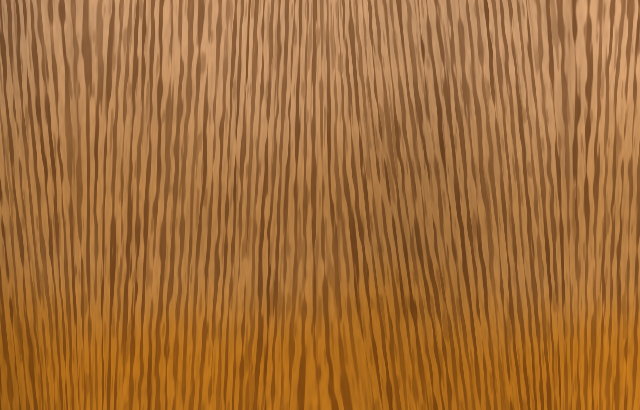
Give the GLSL for this texture, as a Shadertoy shader.

```glsl
// Oak veneer: near-vertical ragged grain in leaning strips, pale tan above and amber below.

const vec3 PALE_TAN = vec3(0.775, 0.590, 0.425);
const vec3 WARM_BROWN = vec3(0.705, 0.490, 0.265);
const vec3 AMBER = vec3(0.695, 0.430, 0.110);
const vec3 GRAIN_TINT = vec3(0.60, 0.51, 0.40);

float hash(vec2 p) {
    return fract(sin(dot(p, vec2(127.1, 311.7))) * 43758.5453);
}

float noise(vec2 p) {
    vec2 cell = floor(p);
    vec2 f = fract(p);
    f = f * f * (3.0 - 2.0 * f);
    float low = mix(hash(cell), hash(cell + vec2(1, 0)), f.x);
    float high = mix(hash(cell + vec2(0, 1)), hash(cell + vec2(1, 1)), f.x);
    return mix(low, high, f.y);
}

float fbm(vec2 p) {
    float sum = 0.0;
    float amp = 0.5;
    for (int i = 0; i < 4; i++) {
        sum += amp * noise(p);
        p = p * 2.03 + 17.3;
        amp *= 0.5;
    }
    return sum / 0.9375;
}

// Horizontal drift of the grain per unit of height; flips at each seam.
float grainLean(float x) {
    float lean = mix(-0.08, 0.05, smoothstep(0.05, 0.20, x));
    lean = mix(lean, -0.10, smoothstep(0.44, 0.59, x));
    return mix(lean, 0.04, smoothstep(0.81, 0.96, x));
}

// Running count of growth lines, with slow and fine wobble.
float ringPhase(vec2 g) {
    float slow = 1.6 * noise(vec2(g.x * 9.0, g.y * 2.0));
    float fine = 0.40 * noise(vec2(g.x * 38.0, g.y * 8.0));
    return g.x * 76.0 + slow + fine;
}

// Dark line coverage: width and strength vary along every line.
float grainLines(float phase, float y, float fibre, float soft) {
    float id = floor(phase);
    float dist = abs(fract(phase) - 0.5) * 2.0;
    float width = mix(0.16, 0.60, noise(vec2(id * 7.31, y * 9.0)));
    float strength = mix(0.50, 1.0, noise(vec2(id * 3.17 + 40.0, y * 5.0)));
    float edge = dist + (fibre - 0.5) * 0.75;
    return strength * (1.0 - smoothstep(width - soft, width + soft, edge));
}

// Heavier figure beside a seam, fading toward the bottom.
float seamStreak(vec2 p, float center, float height) {
    float wander = center + 0.018 * (noise(vec2(center * 90.0, p.y * 7.0)) - 0.5);
    float offset = (p.x - wander) / 0.009;
    return exp(-offset * offset) * smoothstep(0.25, 0.65, height);
}

// Tan to brown to amber, from top to bottom with cloudy borders.
vec3 stain(vec2 p, float height) {
    float h = height + 0.22 * (fbm(p * vec2(5.0, 4.0)) - 0.5);
    vec3 color = mix(WARM_BROWN, PALE_TAN, smoothstep(0.38, 1.0, h));
    return mix(AMBER, color, smoothstep(0.08, 0.40, h));
}

// Broad light and shade over the board.
float shading(vec2 p, float height) {
    float cloud = 0.94 + 0.12 * fbm(p * vec2(6.0, 3.0) + 31.0);
    float leftEdge = mix(0.91, 1.0, smoothstep(0.0, 0.14, p.x));
    vec2 d = (vec2(p.x, height) - vec2(0.66, 0.47)) / vec2(0.22, 0.24);
    float dusk = 1.0 - 0.08 * exp(-dot(d, d));
    float rightGlow = 1.0 + 0.05 * smoothstep(0.88, 0.94, p.x);
    return cloud * leftEdge * dusk * rightGlow;
}

void mainImage(out vec4 fragColor, in vec2 fragCoord) {
    vec2 p = fragCoord / iResolution.x;
    float height = fragCoord.y / iResolution.y;

    // Coordinates that follow the grain
    vec2 g = vec2(p.x - grainLean(p.x) * (p.y - 0.32), p.y);
    float phase = ringPhase(g);
    float soft = max(0.17, fwidth(phase));

    // Fibres and short pores
    float fibre = noise(vec2(g.x * 290.0, g.y * 32.0));
    float hair = noise(vec2(g.x * 430.0 + 9.0, g.y * 75.0));
    float pore = smoothstep(0.66, 0.88, noise(vec2(g.x * 230.0 + 51.0, g.y * 24.0)));

    // Combined dark grain, gentler in the amber area
    float lines = grainLines(phase, g.y, fibre, soft);
    float streaks = seamStreak(p, 0.118, height) + seamStreak(p, 0.887, height);
    float grain = max(lines, 0.38 * pore);
    grain = clamp(grain + 0.32 * streaks * fibre, 0.0, 1.0);
    grain *= mix(0.78, 1.0, smoothstep(0.05, 0.40, height));

    vec3 color = stain(p, height) * shading(p, height);
    color *= mix(vec3(1.0), GRAIN_TINT, grain);
    color *= 0.94 + 0.07 * fibre + 0.07 * hair;
    fragColor = vec4(clamp(color, 0.0, 1.0), 1.0);
}
```
